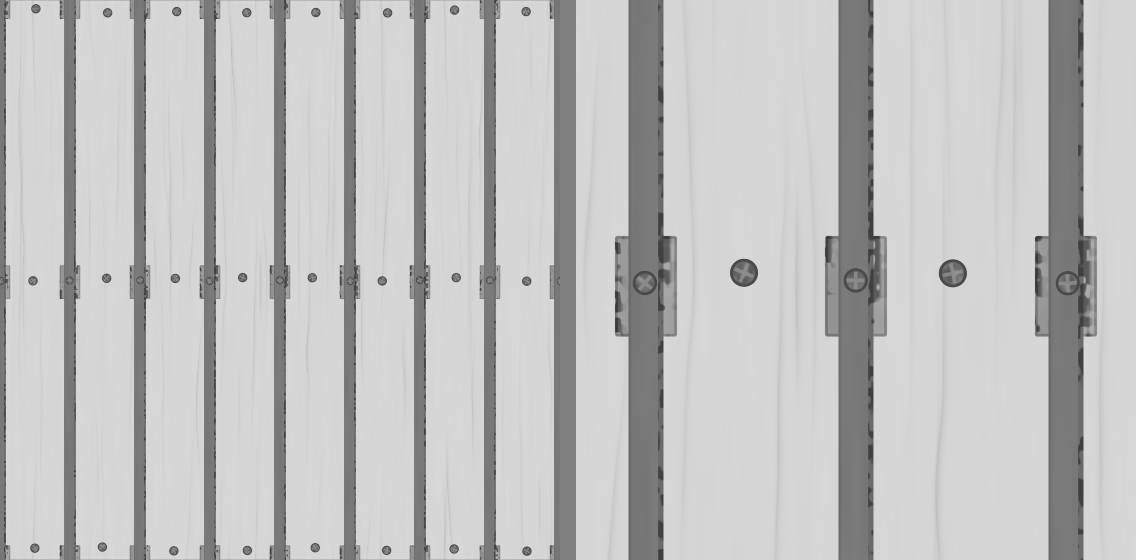
Left, the full canvas; right, a detail of the centre.
Give the GLSL for this texture, as a WebGL 2 fragment shader.

```glsl
#version 300 es
precision highp float;

uniform vec2 u_resolution;
out vec4 fragColor;

float hash(vec2 p) {
    vec3 q = fract(p.xyx * vec3(0.1031, 0.1030, 0.0973));
    q += dot(q, q.yzx + 33.33);
    return fract((q.x + q.y) * q.z);
}

// Value noise that wraps after a whole number of lattice cells
float noise(vec2 p, vec2 period) {
    vec2 i = floor(p), f = fract(p);
    f = f * f * (3.0 - 2.0 * f);
    vec2 a = mod(i, period), b = mod(i + 1.0, period);
    return mix(mix(hash(a), hash(vec2(b.x, a.y)), f.x),
               mix(hash(vec2(a.x, b.y)), hash(b), f.x), f.y);
}

// Noise over the whole canvas, with freq lattice cells per plank width
float canvasNoise(vec2 p, vec2 freq) {
    return noise(p * freq, 8.0 * freq);
}

// Coverage of the inside of a distance field
float fill(float d, float aa) {
    return smoothstep(aa, -aa, d);
}

float box(vec2 p, vec2 halfSize) {
    vec2 q = abs(p) - halfSize;
    return length(max(q, 0.0)) + min(max(q.x, q.y), 0.0);
}

// Faint wavering vertical cracks of one plank
float grain(float x, float y, float id) {
    float dark = 0.0;
    for (float i = 0.0; i < 9.0; i++) {
        float seed = id * 9.0 + i;
        float place = hash(vec2(seed, 101.0));
        float reach = mix(0.08, 0.34, hash(vec2(seed, 57.0)));
        float along = abs(fract(y / 8.0 - hash(vec2(seed, 23.0))) - 0.5);
        float bend = 0.13 * (noise(vec2(seed, y * 0.5), vec2(128.0, 4.0)) - 0.5)
                   + 0.03 * (noise(vec2(seed, y * 2.0), vec2(128.0, 16.0)) - 0.5);
        float d = x - (place - 0.5) * 0.76 - bend;
        float line = exp(-abs(d) / (d > 0.0 ? 0.016 : 0.006));
        dark += line * smoothstep(reach, 0.0, along) * mix(0.02, 0.085, hash(vec2(seed, 9.0)));
    }
    return dark;
}

// Cross-head screw laid over a base tone
float screw(float base, vec2 d, float turn, float radius, float wear, float aa) {
    float r = length(d);
    vec2 q = mat2(cos(turn), -sin(turn), sin(turn), cos(turn)) * d;
    float slot = max(min(abs(q.x), abs(q.y)) - 0.009, r - radius * 0.72);
    float tone = 0.32 + 0.2 * wear;
    tone = mix(tone, 0.58, 0.75 * fill(slot, aa));
    tone = mix(tone, 0.29, fill(abs(r - radius * 0.9) - 0.007, aa));
    return mix(base, tone, fill(r - radius, aa));
}

void main() {
    vec2 p = gl_FragCoord.xy / u_resolution * 8.0;
    float aa = 5.0 / u_resolution.y;
    float plank = floor(p.x);
    float gapId = mod(round(p.x), 8.0);
    float gapX = p.x - round(p.x);
    float plankX = fract(p.x) - 0.5;
    float speckle = canvasNoise(p, vec2(38.0, 30.0));
    float patches = canvasNoise(p, vec2(8.0, 5.0));
    float rust = smoothstep(0.52, 0.68, speckle * 0.65 + patches * 0.4);

    // Painted wood
    float tone = 0.838 + 0.012 * (canvasNoise(p, vec2(12.0, 1.0)) - 0.5)
               + 0.008 * (canvasNoise(p, vec2(40.0, 4.0)) - 0.5);
    tone -= grain(plankX, p.y, plank);
    float endY = min(p.y, 8.0 - p.y);
    tone = mix(tone, 0.6, 0.8 * fill(endY - 0.008, aa));

    // Clip wings, worn most along their left halves
    float clipY = mod(p.y + 2.03, 4.0) - 2.0;
    float clip = box(vec2(gapX, clipY), vec2(0.136, 0.228)) - 0.012;
    float wingX = abs(gapX) - 0.083;
    float leftHalf = smoothstep(0.045, 0.02, gapX > 0.0 ? wingX : 0.065 - wingX);
    float metal = (gapX > 0.0 ? 0.65 : 0.6) + 0.06 * (patches - 0.5);
    metal = mix(metal, 0.32, rust * mix(0.15, 0.9, leftHalf));
    metal -= 0.12 * fill(abs(clip + 0.008) - 0.006, aa);
    tone = mix(tone, metal, fill(clip, aa));

    // Recessed gap with a rusty right lip
    float gap = 0.47 + 0.03 * (canvasNoise(p, vec2(24.0, 2.0)) - 0.5);
    gap -= 0.06 * smoothstep(-0.064, -0.083, gapX);
    float lip = smoothstep(0.058 - aa, 0.058 + aa, gapX);
    gap = mix(gap, mix(0.42, 0.25, rust), lip);
    tone = mix(tone, gap, fill(abs(gapX) - 0.0833, aa));

    // Screws holding the middle clips
    vec2 clipScrew = vec2(gapX, p.y - 3.99)
                   - 0.02 * (vec2(hash(vec2(gapId, 71.0)), hash(vec2(gapId, 72.0))) - 0.5);
    tone = screw(tone, clipScrew, 6.0 * hash(vec2(gapId, 73.0)), 0.058, speckle, aa);

    // Three slightly misplaced screws in every plank
    for (float row = 0.0; row < 3.0; row++) {
        vec2 jitter = vec2(hash(vec2(plank, row + 40.0)), hash(vec2(plank, row + 50.0))) - 0.5;
        vec2 d = vec2(plankX, p.y - 4.0 * row - 0.15 * (1.0 - row)) - 0.08 * jitter;
        tone = screw(tone, d, 6.0 * hash(vec2(plank, row + 60.0)), 0.067, speckle, aa);
    }

    fragColor = vec4(vec3(tone), 1.0);
}
```
